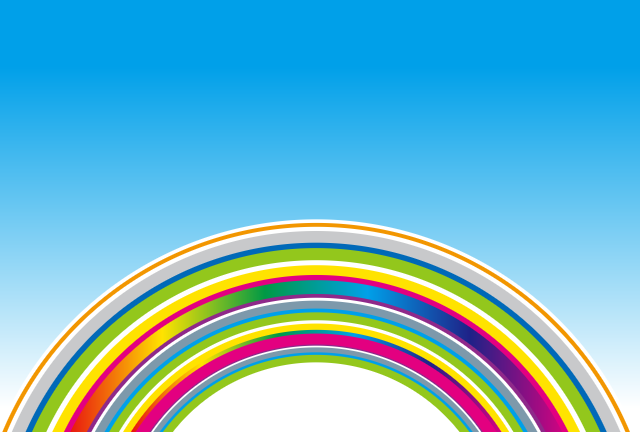
Write a WebGL 1 fragment shader that draws this background.

```glsl
precision highp float;

uniform vec2 u_resolution;

// Layout, in canvas heights (CENTER_X in canvas widths)
const float CENTER_X = 0.494;
const float ARC_BASE = -0.212;     // height where the arcs shrink to a point
const float ARC_DRIFT = 0.1158;    // drop of an arc's center per unit radius
const float SKY_WHITE = 0.055;
const float SKY_FULL = 0.846;
const float OUTER_SPAN = 0.594;    // half widths of the spectrum ramps
const float INNER_SPAN = 0.442;

const vec3 WHITE = vec3(1.0);
const vec3 SKY = vec3(0.0, 0.627, 0.914);
const vec3 ORANGE = vec3(0.95, 0.59, 0.0);
const vec3 SILVER = vec3(0.785, 0.79, 0.795);
const vec3 BLUE = vec3(0.0, 0.41, 0.72);
const vec3 GREEN = vec3(0.575, 0.78, 0.11);
const vec3 YELLOW = vec3(1.0, 0.89, 0.0);
const vec3 MAGENTA = vec3(0.89, 0.0, 0.5);
const vec3 PURPLE = vec3(0.56, 0.16, 0.54);
const vec3 SLATE = vec3(0.49, 0.6, 0.67);
const vec3 RED = vec3(0.9, 0.0, 0.07);
const vec3 EMERALD = vec3(0.0, 0.6, 0.27);
const vec3 NAVY = vec3(0.12, 0.13, 0.53);

// Crown height of the arc passing through p; arcs are nested off-center circles
float arcCrown(vec2 p) {
    float h = p.y - ARC_BASE;
    float e = ARC_DRIFT;
    float root = sqrt(h * h + (1.0 - e * e) * p.x * p.x);
    return ARC_BASE + (e * h + root) / (1.0 + e);
}

// Six evenly spaced hues for t in 0..1
vec3 spectrum(float t) {
    float s = clamp(t, 0.0, 1.0) * 5.0;
    vec3 c = mix(RED, YELLOW, clamp(s, 0.0, 1.0));
    c = mix(c, EMERALD, clamp(s - 1.0, 0.0, 1.0));
    c = mix(c, SKY, clamp(s - 2.0, 0.0, 1.0));
    c = mix(c, NAVY, clamp(s - 3.0, 0.0, 1.0));
    return mix(c, MAGENTA, clamp(s - 4.0, 0.0, 1.0));
}

// Fills everything below an arc with a smooth edge
void fillArc(inout vec3 color, vec3 paint, float top, float crown) {
    float coverage = clamp((top - crown) * u_resolution.y + 0.5, 0.0, 1.0);
    color = mix(color, paint, coverage);
}

void main() {
    vec2 p = gl_FragCoord.xy / u_resolution.y;
    p.x -= CENTER_X * u_resolution.x / u_resolution.y;
    float crown = arcCrown(p);
    vec3 outerRamp = spectrum(0.5 + 0.5 * p.x / OUTER_SPAN);
    vec3 innerRamp = spectrum(0.5 + 0.5 * p.x / INNER_SPAN);

    // Sky
    float skyMix = clamp((p.y - SKY_WHITE) / (SKY_FULL - SKY_WHITE), 0.0, 1.0);
    vec3 color = mix(WHITE, SKY, skyMix);

    // Outer bands
    fillArc(color, WHITE, 0.4923, crown);
    fillArc(color, ORANGE, 0.484, crown);
    fillArc(color, WHITE, 0.475, crown);
    fillArc(color, SILVER, 0.4653, crown);
    fillArc(color, BLUE, 0.4382, crown);
    fillArc(color, GREEN, 0.4257, crown);

    // Middle bands
    fillArc(color, WHITE, 0.3977, crown);
    fillArc(color, YELLOW, 0.3861, crown);
    fillArc(color, MAGENTA, 0.3635, crown);
    fillArc(color, outerRamp, 0.3514, crown);
    fillArc(color, PURPLE, 0.3195, crown);
    fillArc(color, WHITE, 0.3108, crown);
    fillArc(color, SLATE, 0.3041, crown);
    fillArc(color, SKY, 0.2857, crown);
    fillArc(color, GREEN, 0.277, crown);

    // Inner bands
    fillArc(color, WHITE, 0.2587, crown);
    fillArc(color, YELLOW, 0.251, crown);
    fillArc(color, innerRamp, 0.2365, crown);
    fillArc(color, MAGENTA, 0.2278, crown);
    fillArc(color, PURPLE, 0.2027, crown);
    fillArc(color, WHITE, 0.1998, crown);
    fillArc(color, SLATE, 0.1959, crown);
    fillArc(color, SKY, 0.1844, crown);
    fillArc(color, GREEN, 0.1786, crown);
    fillArc(color, WHITE, 0.1612, crown);

    gl_FragColor = vec4(color, 1.0);
}
```
